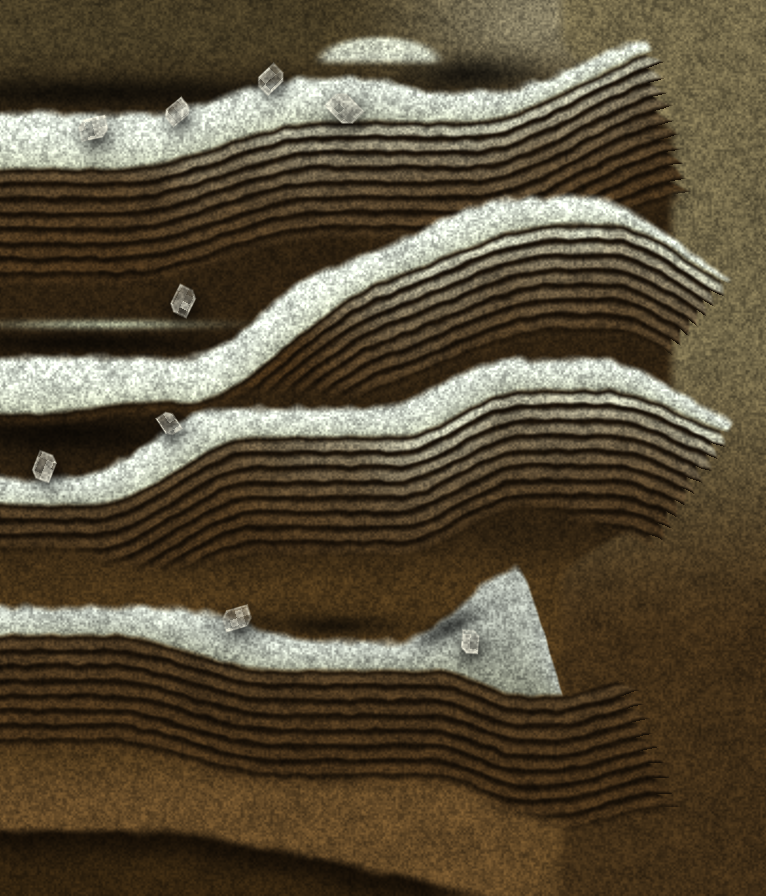
Give the GLSL for this texture, as a WebGL 2 fragment shader.

```glsl
#version 300 es
precision highp float;
// Raked sand relief: four pale crests with combed furrows, lit from above, with glassy chips.
uniform vec2 u_resolution;
out vec4 outColor;
vec2 p; // canvas point, y down, height 7.68

float hash(vec2 v) {
  vec3 q = fract(v.xyx * .1031);
  q += dot(q, q.yzx + 33.33);
  return fract((q.x + q.y) * q.z);
}

float noise(vec2 v) {
  vec2 i = floor(v), f = fract(v), e = vec2(1, 0);
  f *= f * (3. - 2. * f);
  return mix(mix(hash(i), hash(i + e), f.x), mix(hash(i + e.yx), hash(i + e.xx), f.x), f.y);
}

float fade(float a, float b, float v) { return 1. - smoothstep(a, b, v); }

// Smooth change of height h between two columns
float bend(float a, float b, float h) { return h * smoothstep(a, b, p.x); }

// Soft elliptical spot
float spot(vec2 center, vec2 size) {
  vec2 d = (p - center) / size;
  return exp(-dot(d, d));
}

void shade(inout vec3 c, vec2 center, vec2 size) { c *= 1. - .65 * spot(center, size); }

vec3 ground() {
  float x = p.x, y = p.y;
  vec3 c = mix(vec3(.27, .23, .14), vec3(.18, .13, .065), smoothstep(.3, 1.2, y));
  c = mix(c, vec3(.6, .57, .46), .75 * smoothstep(2.8, 4.6, x) * fade(.2, .95, y));
  c = mix(c, vec3(.29, .21, .1), smoothstep(4.5, 5.1, y));
  c = mix(c, vec3(.38, .28, .15), smoothstep(6.3, 6.9, y) * fade(4., 5.8, x));
  // Open sand on the right
  vec3 sand = mix(vec3(.44, .4, .28), vec3(.25, .18, .09), smoothstep(2.8, 5.6, y));
  float border = 4.8 + .95 * (smoothstep(.3, 1.2, y) - smoothstep(4.2, 5., y));
  c = mix(c, sand, smoothstep(-.06, .08, x - border));
  // Shaded gullies
  shade(c, vec2(4.05, .63), vec2(.5, .13));
  shade(c, vec2(.9, .79), vec2(1.9, .13));
  shade(c, vec2(.7, 2.94), vec2(1.3, .1));
  shade(c, vec2(.5, 3.72), vec2(1.2, .18));
  // Small mound and thin lit lip
  float mound = smoothstep(.25, .5, spot(vec2(3.25, .52), vec2(.5, .2))) * fade(.48, .58, y);
  c = mix(c, vec3(.8, .82, .74), mound);
  c = mix(c, vec3(.66, .68, .57), .9 * spot(vec2(.9, 2.78), vec2(.8, .04)));
  // Overhang along the bottom
  float ledge = y - 7.13 - bend(1.2, 4.6, .55) + .06 * noise(p * 5.);
  vec3 under = mix(vec3(.09, .06, .025), vec3(.2, .14, .06), smoothstep(.05, .4, ledge));
  return mix(c, under, smoothstep(-.03, .07, ledge) * fade(3.6, 4.5, x));
}

// Crest from top to furrow, then ridges down to depth; edge > 0 is inside
void band(inout vec3 c, float top, float furrow, float depth, float edge, float glow, float tone) {
  float rough = .05 * (noise(p * 9.) - .5), d = p.y - furrow + .5 * rough;
  float phase = fract(d / .128);
  float inside = smoothstep(-.02, .04, edge + rough + .13 * (phase - .5) * step(0., d));
  // Combed ridges
  float ridge = smoothstep(.05, .5, phase) * fade(.72, 1., phase);
  float light = glow * exp(-2.8 * max(d, 0.)) * (.8 + .4 * noise(p * 3.));
  vec3 lit = mix(vec3(.27, .19, .095), vec3(.86, .88, .79), min(light, 1.));
  vec3 combed = mix(vec3(.095, .065, .03), lit, ridge);
  c = mix(c, combed, inside * smoothstep(-.02, .03, d) * fade(depth - .15, depth + .05, d));
  // Crest
  float across = clamp((p.y - top) / max(furrow - top, .05), 0., 1.);
  vec3 crest = mix(vec3(.89, .92, .87), vec3(.7, .72, .62), across * across) * tone;
  c = mix(c, crest, inside * smoothstep(-.04, .05, p.y - top + rough) * fade(-.04, .02, d));
}

// Angular translucent chip
void chip(inout vec3 c, vec2 center, float id) {
  float a = 6.28 * hash(vec2(id, 4)), size = .09 + .05 * hash(vec2(id, 9));
  vec2 q = mat2(cos(a), sin(a), -sin(a), cos(a)) * (p - center);
  float d = max(max(abs(q.x), abs(q.y) * 1.35), abs(q.x + q.y) * .78) - size;
  float facet = hash(floor(q * 16.) + id * 7.);
  shade(c, center + vec2(.02, .06), vec2(size * 1.2));
  float shine = .25 + .5 * facet + .3 * smoothstep(-.03, 0., d);
  c = mix(c, mix(c, vec3(.88, .87, .8), min(shine, 1.)), fade(-.012, .012, d));
}

void main() {
  p = vec2(gl_FragCoord.x, u_resolution.y - gl_FragCoord.y) / u_resolution.y * 7.68;
  float x = p.x, y = p.y;
  vec3 c = ground();

  // Crests and furrows, top to bottom
  band(c, .97 - bend(1.2, 2.7, .31) + bend(3., 3.8, .12) - bend(4.2, 5.7, .45),
    1.45 - bend(1., 2.8, .4) - bend(4., 6., .68),
    1. + bend(4.4, 5.6, .35), 5.5 + .21 * y - x, .15 + bend(.8, 2.8, .7), 1.);
  band(c, 3.06 - bend(1.6, 2.9, .75) - bend(2.6, 4.5, .62) + bend(5., 6.8, .9),
    3.56 - bend(0., 1.5, .11) - bend(1.6, 3.3, .95) - bend(2.8, 4.8, .57) + bend(5.2, 6.6, .6),
    .1 + bend(1.9, 3.3, .85), 8.3 - .85 * y - x, bend(2.4, 3.8, .95), 1.);
  band(c, 4.1 - bend(.6, 1.9, .6) - bend(3.2, 4.4, .42) + bend(5.1, 6.7, .65),
    4.33 - bend(.8, 2.2, .58) - bend(3.4, 4.5, .4) + bend(5.2, 6.5, .4),
    .4 + bend(.5, 2., .62) + bend(4.5, 5.6, .25), 8.73 - .67 * y - x, .1 + bend(1.3, 4.3, .85), .97);
  band(c, 5.2 + bend(1.4, 2.8, .3) - bend(3.4, 4.5, .65) + bend(4.4, 5., 1.4),
    5.45 + bend(.9, 2.4, .3) + bend(3.7, 4.5, .22) - bend(4.7, 5.7, .2),
    1. + bend(4., 5.4, .22), 3.27 + .36 * y - x, .08, .88 - bend(3., 4.8, .14));

  // Hollows in the lowest crest
  shade(c, vec2(2.85, 5.36), vec2(.55, .09));
  shade(c, vec2(3.85, 7.3 - .5 * x), vec2(.25, .1));

  // Scattered chips
  vec2 chips[9] = vec2[](vec2(.8, 1.1), vec2(1.52, .96), vec2(2.32, .68), vec2(2.95, .93),
    vec2(1.57, 2.58), vec2(1.45, 3.63), vec2(.38, 4), vec2(2.03, 5.3), vec2(4.03, 5.5));
  for (int i = 0; i < 9; i++) chip(c, chips[i], float(i));

  // Sand grain in three sizes
  float grain = noise(p * 55.) + .7 * noise(p * 27.) + .4 * noise(p * 6.) - 1.05;
  c *= 1. + .4 * grain;
  outColor = vec4(clamp(c, 0., 1.), 1);
}
```
